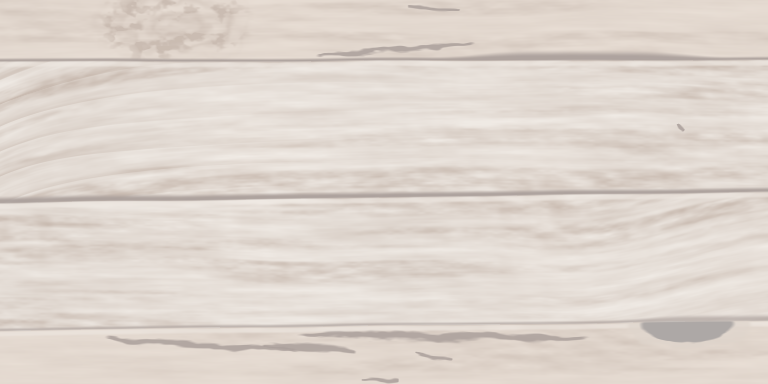
Give the GLSL for this texture, as a WebGL 2 fragment shader.

```glsl
#version 300 es
precision highp float;
// Whitewashed planks: four horizontal boards parted by three uneven seams.
// Stretched noise makes the grain, a bent sawtooth makes the growth arcs, and
// tapered strokes, a knot and a chipped edge add the wear.
uniform vec2 u_resolution;
out vec4 fragColor;

const vec3 CREAM = vec3(0.922, 0.898, 0.874);
const vec3 WARM = vec3(0.908, 0.868, 0.832);
const vec3 TAN = vec3(0.790, 0.735, 0.695);
const vec3 SHADOW = vec3(0.665, 0.622, 0.605);
const vec3 GAP = vec3(0.680, 0.660, 0.652);

float hash(vec2 p) {
  return fract(sin(dot(p, vec2(127.1, 311.7))) * 43758.5453);
}

float noise(vec2 p) {
  vec2 i = floor(p), f = fract(p);
  f = f * f * (3.0 - 2.0 * f);
  return mix(mix(hash(i), hash(i + vec2(1, 0)), f.x),
             mix(hash(i + vec2(0, 1)), hash(i + vec2(1, 1)), f.x), f.y);
}

float fbm(vec2 p) {
  float sum = 0.0, amp = 0.57;
  for (int i = 0; i < 3; i++) {
    sum += amp * noise(p);
    p = p * 2.03 + 17.3;
    amp *= 0.5;
  }
  return sum;
}

// Smooth window that is 1 between a and b
float window(float x, float a, float b, float soft) {
  return smoothstep(a - soft, a + soft, x) * (1.0 - smoothstep(b - soft, b + soft, x));
}

// Lower edge (x) and thickness (y) of a seam, counted from the bottom
vec2 seam(int i, float x) {
  float wobble = 0.006 * (noise(vec2(x * 4.0, float(i) * 9.0)) - 0.5);
  if (i == 0) return vec2(0.141 + 0.012 * x + wobble, 0.005 + 0.010 * smoothstep(1.6, 1.8, x));
  if (i == 1) return vec2(0.473 + 0.014 * x + wobble, 0.016 - 0.003 * x);
  return vec2(0.838 + 0.004 * x + wobble, 0.006 + 0.018 * window(x, 1.25, 1.78, 0.12));
}

// Stroke from ends.xy to ends.zw, widest in the middle
float taper(vec2 p, vec4 ends, float width) {
  vec2 along = ends.zw - ends.xy;
  float t = clamp(dot(p - ends.xy, along) / dot(along, along), 0.0, 1.0);
  float bulge = 4.0 * t * (1.0 - t);
  float radius = width * sqrt(bulge);
  float d = length(p - ends.xy - along * t);
  return (1.0 - smoothstep(radius * 0.5, radius + 0.003, d)) * smoothstep(0.0, 0.15, bulge);
}

// Darkness of the wood fibres: broad streaks, fine fibres and raised ridges
float grain(vec2 q, float rough) {
  float streak = fbm(q * vec2(1.3, 24.0));
  float fibre = fbm(q * vec2(5.0, 62.0));
  vec2 r = q * vec2(15.0, 48.0);
  float relief = fbm(r) - fbm(r + vec2(0.25, 0.75));
  float worn = smoothstep(0.42, 0.68, streak);
  return 0.15 + rough * (0.36 * worn + 0.65 * (fibre - 0.5) + (0.2 + 0.7 * worn) * relief);
}

// Knot: wavering rings and mottled bark inside a soft oval
float knot(vec2 p, vec2 centre, vec2 size) {
  vec2 d = (p - centre) / size;
  float r = length(d) + 0.5 * (fbm(p * 14.0) - 0.5);
  float rings = 0.5 + 0.5 * sin(r * 19.0 + 4.0 * fbm(p * 22.0));
  float bark = smoothstep(0.50, 0.72, fbm(p * vec2(28.0, 42.0)));
  return (0.30 * rings * rings + 0.65 * bark) * (1.0 - smoothstep(0.65, 1.1, r));
}

void main() {
  vec2 p = gl_FragCoord.xy / u_resolution.y;
  int board = 0;
  for (int i = 0; i < 3; i++) if (p.y > seam(i, p.x).x) board++;
  float outer = (board == 0 || board == 3) ? 1.0 : 0.0;

  // Bend the fibres: arcs at the left of board 2, a rise at the right of board 1
  vec2 q = p;
  q.y += 0.016 * (noise(p * vec2(2.5, 6.0)) - 0.5);
  if (board == 2) q.y += 0.13 * exp(-3.6 * p.x) + 0.012 * p.x;
  if (board == 1) q.y -= 0.10 * smoothstep(1.45, 2.1, p.x);
  float shade = grain(q + float(board) * 3.7, mix(1.0, 0.55, outer));

  // Growth arcs: one sharp edge each, fading upward and to the right
  if (board == 2) {
    float ring = fract(q.y / 0.066 + 0.35 * (noise(q * vec2(2.0, 9.0)) - 0.5));
    shade += 0.6 * smoothstep(0.0, 0.06, ring) * exp(-5.0 * ring) * exp(-1.5 * p.x);
  }
  shade += knot(p, vec2(0.44, 0.935), vec2(0.22, 0.11)) * (board == 3 ? 1.0 : 0.0);
  vec3 color = mix(mix(CREAM, WARM, outer), TAN, clamp(shade, -0.1, 1.0));
  color *= 1.0 + 0.02 * (fbm(p * 3.0) - 0.45);

  // Splits and nicks with ragged outlines
  const vec4 splits[8] = vec4[8](
    vec4(0.27, 0.117, 0.78, 0.086), vec4(0.68, 0.100, 0.93, 0.088),
    vec4(0.77, 0.128, 1.54, 0.118), vec4(1.08, 0.080, 1.18, 0.070),
    vec4(0.94, 0.014, 1.04, 0.008), vec4(0.82, 0.855, 1.24, 0.886),
    vec4(1.06, 0.988, 1.20, 0.972), vec4(1.764, 0.676, 1.782, 0.656));
  vec2 ragged = p + vec2(0.0, 0.022 * (fbm(p * vec2(15.0, 48.0)) - 0.5));
  for (int i = 0; i < 8; i++) {
    float width = i < 3 ? 0.011 : 0.005;
    color = mix(color, SHADOW, 0.85 * taper(ragged, splits[i], width));
  }

  // Seams: soft shadow above a crisp, pale lower edge
  for (int i = 0; i < 3; i++) {
    vec2 s = seam(i, p.x);
    float h = p.y - s.x;
    float dark = smoothstep(-0.003, 0.003, h) * (1.0 - smoothstep(s.y * 0.4, s.y + 0.005, h));
    color = mix(color, CREAM * 1.015, 0.6 * window(h, -0.014, -0.002, 0.004));
    color = mix(color, SHADOW, dark * (i == 0 ? 0.65 : 0.92));
  }

  // Chipped edge under the lowest seam, with a pale worn lip
  vec2 chip = (ragged - vec2(1.79, 0.150)) / vec2(0.125, 0.045);
  float depth = length(chip) + 0.15 * (noise(p * 30.0) - 0.5);
  float under = 1.0 - smoothstep(-0.003, 0.003, p.y - seam(0, p.x).x);
  color = mix(color, WARM * 0.96, 0.7 * under * window(depth, 0.9, 1.3, 0.08));
  color = mix(color, GAP, under * (1.0 - smoothstep(0.88, 1.0, depth)));
  fragColor = vec4(color, 1.0);
}
```
